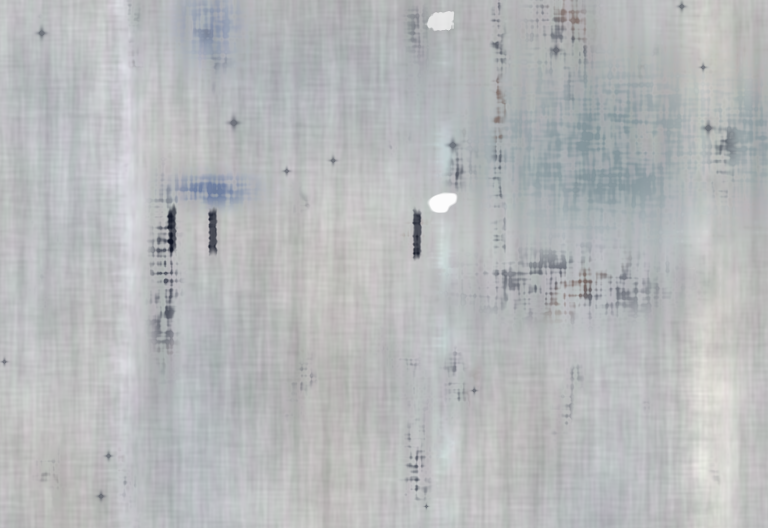
This texture is drawn by a WebGL 2 fragment shader. Its source:

```glsl
#version 300 es
precision highp float;
// Weathered grey cloth: crossed gradient-noise threads over soft clouds,
// with pale vertical bands, dry-brushed stains, dark slits and white splashes.
// Lengths are in canvas heights; stains are broken up by the weave.

#define BASE_GREY vec3(0.733, 0.738, 0.742)
#define INK vec3(0.25, 0.27, 0.32)
#define SLIT_INK vec3(0.06, 0.08, 0.14)
#define TEAL vec3(0.46, 0.54, 0.57)
#define BLUE vec3(0.36, 0.44, 0.60)
#define RUST vec3(0.45, 0.36, 0.33)
#define WEAVE_CONTRAST 0.065
#define CLOUD_CONTRAST 0.10
#define STREAK_CONTRAST 0.06
#define COLUMNS 9
#define SPECKS 14

uniform vec2 u_resolution;
out vec4 fragColor;

uint scramble(uint n) {
  n = n * 747796405u + 2891336453u;
  n = ((n >> ((n >> 28u) + 4u)) ^ n) * 277803737u;
  return (n >> 22u) ^ n;
}

float hash(vec2 cell) {
  ivec2 c = ivec2(floor(cell));
  return float(scramble(uint(c.x) + scramble(uint(c.y))) >> 8u) / 16777216.0;
}

float corner(vec2 cell, vec2 offset) {
  float angle = 6.2832 * hash(cell);
  return dot(vec2(cos(angle), sin(angle)), offset);
}

// Gradient noise, about -0.7 to 0.7
float noise(vec2 p) {
  vec2 i = floor(p), f = p - i;
  vec2 u = f * f * f * (f * (f * 6.0 - 15.0) + 10.0);
  vec2 e = vec2(1.0, 0.0);
  float low = mix(corner(i, f), corner(i + e, f - e), u.x);
  float high = mix(corner(i + e.yx, f - e.yx), corner(i + 1.0, f - 1.0), u.x);
  return mix(low, high, u.y);
}

float fbm(vec2 p) {
  float sum = 0.0, amp = 0.6;
  for (int i = 0; i < 4; i++) {
    sum += amp * noise(p);
    p = p * 2.03 + 17.3;
    amp *= 0.55;
  }
  return sum;
}

float bell(float d, float width) {
  return exp(-d * d / (width * width));
}

float stain(vec2 p, vec2 centre, vec2 radius) {
  vec2 q = (p - centre) / radius;
  return exp(-dot(q, q));
}

void main() {
  vec2 p = gl_FragCoord.xy / u_resolution.y;
  float aspect = u_resolution.x / u_resolution.y;

  // Cloth: clouds, long streaks, warp and weft
  float cloud = fbm(p * vec2(3.5, 3.0) + 4.7);
  float mottle = fbm(p * vec2(16.0, 13.0) + 31.0);
  float warp = noise(p * vec2(125.0, 9.0)) + 0.7 * noise(p * vec2(150.0, 38.0) + 9.0);
  float weft = noise(p * vec2(10.0, 115.0) + 50.0) + 0.7 * noise(p * vec2(36.0, 140.0) + 70.0);
  float streak = noise(p * vec2(38.0, 1.6) + 12.0) + 0.5 * noise(p * vec2(85.0, 3.0));
  float weave = warp + 0.8 * weft;
  vec3 color = BASE_GREY + CLOUD_CONTRAST * cloud + STREAK_CONTRAST * streak
             + WEAVE_CONTRAST * (0.55 * weave + 0.6 * mottle);
  color += vec3(0.022, 0.002, -0.022) * noise(p * vec2(4.0, 3.0) + 80.0);
  color += vec3(0.02, -0.014, 0.012) * noise(p * vec2(60.0, 14.0) + 90.0);

  // Pale bands with frayed edges
  float x = p.x + 0.009 * weft + 0.012 * noise(vec2(3.0, p.y * 22.0));
  float worn = 0.65 + 0.7 * mottle + 0.5 * cloud;
  color += vec3(0.105, 0.10, 0.125) * worn * bell(x - 0.237, 0.028);
  color += vec3(0.15, 0.145, 0.12) * worn * bell(x - 1.345, 0.048);
  color += vec3(0.08, 0.12, 0.12) * worn * bell(x - 0.845, 0.016)
         * smoothstep(-0.25, 0.3, noise(vec2(8.0, p.y * 9.0)));

  // Broad stains, scrubbed into the threads
  float dry = smoothstep(-0.5, 0.6, 0.8 * weave + 1.1 * mottle);
  float teal = stain(p, vec2(1.14, 0.73), vec2(0.23, 0.16))
             + 0.6 * stain(p, vec2(1.45, 0.74), vec2(0.09, 0.12));
  color = mix(color, TEAL, clamp(teal * (0.25 + 0.6 * dry + 0.8 * cloud), 0.0, 0.8));
  float blue = stain(p, vec2(0.40, 0.64), vec2(0.075, 0.03))
             + 0.6 * stain(p, vec2(0.40, 0.95), vec2(0.06, 0.07));
  color = mix(color, BLUE, clamp(blue * (0.2 + 0.75 * dry), 0.0, 0.8));

  // Dark smears: a few heavy ones, then patchy columns
  float smear = stain(p, vec2(0.312, 0.48), vec2(0.024, 0.14))
              + 0.75 * stain(p, vec2(1.08, 0.46), vec2(0.16, 0.055))
              + 0.6 * stain(p, vec2(1.06, 0.97), vec2(0.05, 0.08))
              + 0.6 * bell(x - 0.947, 0.009) * smoothstep(0.42, 0.55, p.y);
  for (int i = 0; i < COLUMNS; i++) {
    float id = float(i);
    float centre = (id + 0.2 + 0.6 * hash(vec2(id, 5.0))) / float(COLUMNS) * aspect;
    float width = mix(0.014, 0.045, hash(vec2(id, 6.0)));
    float patches = fbm(vec2(id * 7.3 + (p.x - centre) * 8.0, p.y * 5.0));
    smear += 0.8 * bell(x - centre, width) * smoothstep(0.08, 0.5, patches);
  }
  smear += 0.7 * bell(x - 0.793, 0.02) * smoothstep(0.0, 0.4, noise(vec2(2.5, p.y * 8.0)));
  vec3 smearInk = mix(INK, RUST, smoothstep(0.1, 0.4, noise(p * 7.0 + 60.0)));
  color = mix(color, smearInk, clamp(smear * dry * dry * 1.2, 0.0, 0.85));

  // Small cross-shaped specks
  for (int i = 0; i < SPECKS; i++) {
    float id = float(i);
    vec2 centre = vec2(hash(vec2(id, 21.0)) * aspect, hash(vec2(id, 22.0)));
    float size = mix(0.002, 0.006, hash(vec2(id, 23.0)));
    float speck = stain(p, centre, size * vec2(0.8, 2.2)) + stain(p, centre, size * vec2(2.0, 0.7));
    color = mix(color, INK, 0.6 * min(speck, 1.0));
  }

  // Upright slits
  for (int i = 0; i < 3; i++) {
    float id = float(i);
    vec2 q = p - vec2(0.326 + 0.077 * id + 0.155 * id * (id - 1.0), 0.565 - 0.004 * id);
    q = abs(q + vec2(0.003 * weft, 0.008 * warp)) / vec2(0.0075, 0.043);
    float slit = smoothstep(1.25, 0.6, q.x) * smoothstep(1.15, 0.75, q.y);
    color = mix(color, SLIT_INK, slit * (0.65 + 0.35 * dry));
  }

  // White splashes
  for (int i = 0; i < 2; i++) {
    float id = float(i);
    vec2 q = (p - vec2(0.835, 0.615 + 0.343 * id)) / vec2(0.028, 0.017);
    q.y -= 0.35 * q.x;
    float edge = length(q) + 0.5 * noise(p * 42.0) + 0.3 * id * weave;
    color = mix(color, vec3(0.99), smoothstep(1.12, 0.85, edge) * (1.0 - 0.3 * id));
  }

  fragColor = vec4(clamp(color, 0.0, 1.0), 1.0);
}
```
